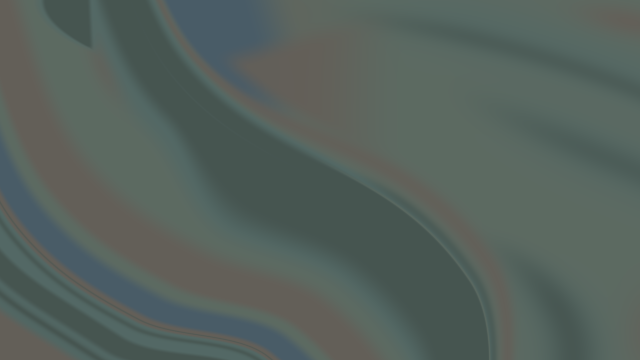
Give the GLSL for this background, as a Shadertoy shader.

```glsl
// Muted liquid marbling: a dark S-shaped ribbon between soft brown, blue and teal folds.

const vec3 DARK  = vec3(0.275, 0.333, 0.315);
const vec3 TEAL  = vec3(0.325, 0.408, 0.395);
const vec3 GREEN = vec3(0.362, 0.415, 0.382);
const vec3 BROWN = vec3(0.390, 0.372, 0.345);
const vec3 BLUE  = vec3(0.285, 0.360, 0.405);

float bump(float x, float center, float width) {
    x = (x - center) / width;
    return exp(-x * x);
}

// Ribbon's right edge, measured across the diagonal.
float ribbonEdge(float along) {
    float start = max(300.0 - along, 0.0), end = max(along - 900.0, 0.0);
    return 191.0 - 46.0 * cos(3.14159 * (along - 345.0) / 460.0)
         + 0.0005 * start * start - 0.0028 * end * end;
}

// Ribbon and the layers to its lower left; depth grows away from the edge.
vec3 leftLayers(vec2 p, float along, float depth) {
    float q = depth / (1.0 - 0.15 * smoothstep(550.0, 750.0, along));
    float middle = smoothstep(340.0, 560.0, along);
    float rim = mix(88.0, 160.0, middle);
    float soft = mix(16.0, 32.0, middle);
    vec3 c = mix(DARK, TEAL, smoothstep(rim - soft, rim + soft, q));
    c = mix(c, GREEN, smoothstep(rim + 10.0, rim + 60.0, q));
    c = mix(c, BROWN, 0.6 * bump(q, 128.0, 18.0) * bump(along, 205.0, 60.0));
    c = mix(c, BROWN, smoothstep(215.0, 262.0, q));
    c = mix(c, GREEN, smoothstep(308.0, 330.0, q));
    c = mix(c, BLUE, smoothstep(334.0, 358.0, q));
    c = mix(c, BROWN, smoothstep(384.0, 396.0, q));

    // Tight folds in the corner
    c = mix(c, DARK, bump(q, 400.0, 1.6) * 0.5);
    c = mix(c, TEAL, smoothstep(402.0, 409.0, q));
    c = mix(c, DARK, 0.8 * bump(q, 417.0, 5.0));
    float wave = q + 5.0 * sin(along * 0.017);
    c = mix(c, DARK, smoothstep(437.0, 447.0, wave));
    c = mix(c, TEAL, 0.9 * smoothstep(472.0, 484.0, wave));
    c = mix(c, DARK, bump(wave, 496.0, 6.0));
    c = mix(c, BROWN, smoothstep(508.0, 528.0, wave));

    // Pointed dark lobe at the top, with a pale rim
    float lobe = min(p.x - 50.0 - 0.017 * p.y * p.y, 109.0 + 0.05 * p.y - p.x);
    c = mix(c, TEAL, 0.8 * smoothstep(-12.0, 0.0, lobe) * smoothstep(75.0, 45.0, p.y));
    c = mix(c, DARK, smoothstep(-2.0, 5.0, lobe) * smoothstep(62.0, 54.0, p.y));
    return c;
}

// Broad soft field to the upper right of the ribbon.
vec3 rightField(vec2 p, float along, float d) {
    vec3 c = GREEN;

    // Teal sweeps with dark cores
    float dx = p.x - 380.0;
    float sweep = p.y - 15.0 - 0.09 * dx - 0.0004 * dx * dx;
    float fade = smoothstep(360.0, 580.0, p.x);
    c = mix(c, TEAL, 0.7 * fade * bump(sweep, -12.0, 38.0));
    c = mix(c, DARK, 0.6 * fade * bump(sweep, 0.0, 14.0));
    float second = p.y - 130.0 - 0.42 * (p.x - 590.0);
    fade = smoothstep(520.0, 720.0, p.x);
    c = mix(c, TEAL, 0.7 * fade * bump(second, 0.0, 40.0));
    c = mix(c, DARK, 0.6 * fade * bump(second, 2.0, 20.0));
    float rise = 432.0 - p.y;
    float hollow = p.x - 685.0 + 0.0045 * rise * rise;
    fade = smoothstep(265.0, 375.0, p.y);
    c = mix(c, TEAL, 0.7 * fade * bump(hollow, 0.0, 48.0));
    c = mix(c, DARK, 0.9 * fade * bump(hollow, 3.0, 27.0));

    // Warm corners
    c = mix(c, BROWN, 0.9 * bump(p.x, 755.0, 60.0) * bump(p.y, 26.0 + 0.2 * (p.x - 755.0), 18.0));
    c = mix(c, BROWN, 0.6 * bump(p.x, 778.0, 28.0) * bump(p.y, 400.0, 50.0));

    // Blue pool, cut by a brown cloud
    float cloud = smoothstep(35.0, 75.0, d) * smoothstep(50.0, 85.0, p.y + 0.3 * (p.x - 290.0))
                * smoothstep(490.0, 360.0, p.x);
    float pool = smoothstep(16.0, 32.0, d) * smoothstep(355.0, 285.0, p.x - 0.3 * p.y)
               * smoothstep(530.0, 390.0, along);
    c = mix(c, BROWN, 0.35 * bump(p.x, 350.0, 60.0) * bump(p.y, 20.0, 60.0));
    c = mix(c, BLUE, pool);
    c = mix(c, BROWN, 0.95 * cloud);

    // Warm band, then a teal rim that darkens downstream
    float center = mix(15.0, 43.0, smoothstep(230.0, 700.0, along));
    c = mix(c, BROWN, 0.85 * bump(d, center, mix(8.0, 18.0, smoothstep(250.0, 600.0, along))));
    c = mix(c, TEAL, smoothstep(18.0, 4.0, d));
    float downstream = smoothstep(610.0, 740.0, along);
    c = mix(c, DARK, 0.65 * downstream * bump(d, 10.0, 9.0));
    return c;
}

void mainImage(out vec4 fragColor, in vec2 fragCoord) {
    // The canvas is 432 units high, measured downward from the top
    float unit = 432.0 / iResolution.y;
    vec2 p = vec2(fragCoord.x, iResolution.y - fragCoord.y) * unit;
    float along = p.x + p.y;
    float d = p.x - p.y - ribbonEdge(along);

    float crisp = smoothstep(520.0, 740.0, along);
    float blur = mix(9.0, 1.5 * unit, crisp);
    vec3 c = mix(leftLayers(p, along, -d), rightField(p, along, d), smoothstep(-blur, blur, d));

    // Thin highlights on the ribbon
    c = mix(c, GREEN, 0.8 * crisp * bump(d, 0.0, 2.0));
    c = mix(c, TEAL, 0.15 * bump(d, -32.0, 1.5) * bump(along, 360.0, 120.0));
    fragColor = vec4(c, 1.0);
}
```
